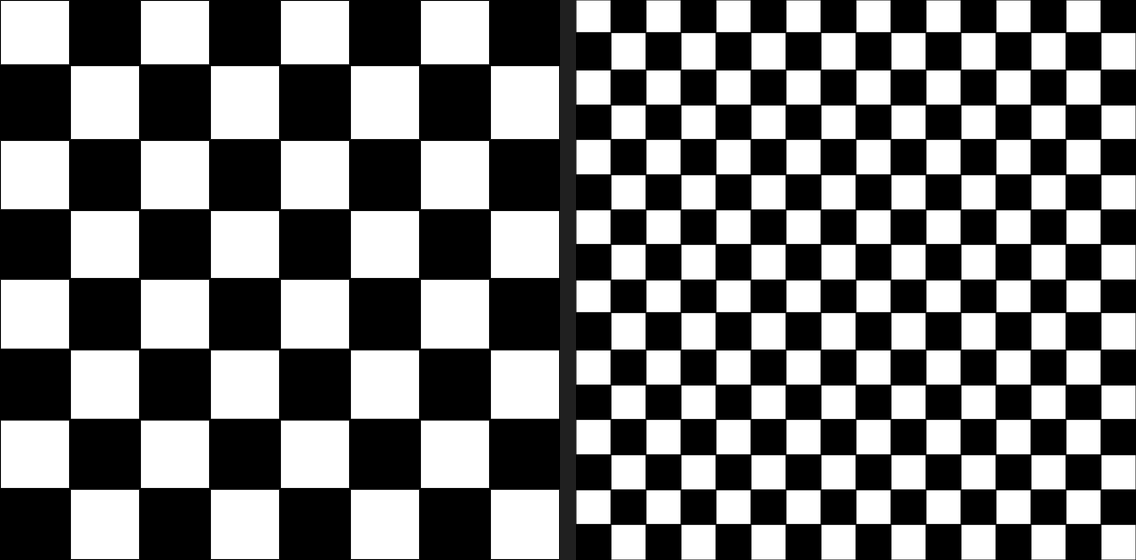
Left, the tile; right, the same tile 2 across and 2 down.
Give the GLSL for this pattern, as a Shadertoy shader.

```glsl
const int CELLS = 8;                  // squares across and down
const float HALF_GAP = 0.013;         // black margin around a white square, in cells
const float EDGE_SOFTNESS = 0.0096;   // half width of the edge ramp, in cells
const vec3 BLACK = vec3(0.0);
const vec3 WHITE = vec3(1.0);

// Vertical drift of each row seam, in cells; both ends stay at zero so it tiles.
const float SEAM_DRIFT[9] = float[9](
    0.0, 0.016, 0.005, 0.007, 0.016, -0.002, 0.0, 0.068, 0.0);

float seamHeight(int row) {
    return float(row) + SEAM_DRIFT[row];
}

int rowAt(float y) {
    int row = 0;
    for (int i = 1; i < CELLS; i++) {
        if (y >= seamHeight(i)) row = i;
    }
    return row;
}

// Signed distance to the nearest side of a box, positive inside.
float insideBox(vec2 p, vec2 low, vec2 high) {
    vec2 d = min(p - low, high - p);
    return min(d.x, d.y);
}

void mainImage(out vec4 fragColor, in vec2 fragCoord) {
    vec2 p = fract(fragCoord / iResolution.xy) * float(CELLS);

    // Uniform columns, slightly uneven rows
    int column = int(p.x);
    int row = rowAt(p.y);
    vec2 low = vec2(float(column), seamHeight(row));
    vec2 high = vec2(float(column + 1), seamHeight(row + 1));

    // White squares on odd cells, inset by the gap
    float pixel = float(CELLS) / min(iResolution.x, iResolution.y);
    float ramp = max(EDGE_SOFTNESS, 0.5 * pixel);
    float square = smoothstep(-ramp, ramp, insideBox(p, low, high) - HALF_GAP);
    float isWhite = float((column + row) % 2);

    fragColor = vec4(mix(BLACK, WHITE, square * isWhite), 1.0);
}
```
